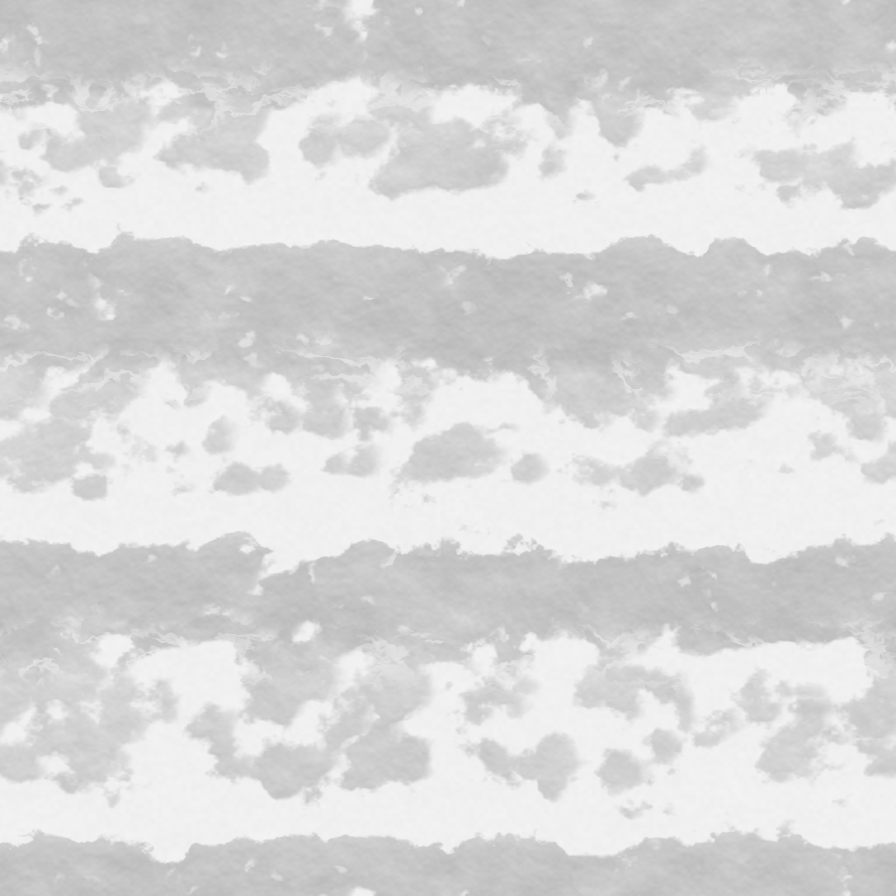
Give the GLSL for this texture, as a WebGL 1 fragment shader.

```glsl
precision highp float;

// Three pale horizontal bands of broken, cloud-like crust that tile both ways.
// Each band runs white, solid grey, crested edge, then mottled patches; layered
// wrapping noise breaks up the borders and cellular noise adds lumps and flecks.

uniform vec2 u_resolution;

const float BANDS = 3.0;
const float WHITE = 0.942;
const float PATCH_GREY = 0.815;
const float BODY_GREY = 0.77;

float hash(vec2 p) {
  vec3 q = fract(vec3(p.xyx) * 0.1031);
  q += dot(q, q.yzx + 33.33);
  return fract((q.x + q.y) * q.z);
}

// Smooth value noise; uv in 0..1 covers "cells" cells and wraps.
float valueNoise(vec2 uv, vec2 cells, float seed) {
  vec2 p = uv * cells;
  vec2 i = floor(p);
  vec2 f = fract(p);
  f = f * f * (3.0 - 2.0 * f);
  vec2 a = mod(i, cells) + seed;
  vec2 b = mod(i + 1.0, cells) + seed;
  return mix(mix(hash(a), hash(vec2(b.x, a.y)), f.x),
             mix(hash(vec2(a.x, b.y)), hash(b), f.x), f.y);
}

float layeredNoise(vec2 uv, vec2 cells, float seed) {
  float sum = 0.0;
  float total = 0.0;
  float weight = 1.0;
  for (int i = 0; i < 5; i++) {
    sum += weight * valueNoise(uv, cells, seed);
    total += weight;
    cells *= 2.0;
    seed += 17.0;
    weight *= 0.6;
  }
  return sum / total;
}

// Wrapping cellular noise: x is the nearest distance, y that cell's random id.
vec2 cellular(vec2 uv, vec2 cells, float seed) {
  vec2 p = uv * cells;
  vec2 base = floor(p);
  vec2 nearest = vec2(9.0, 0.0);
  for (int y = -1; y <= 1; y++) {
    for (int x = -1; x <= 1; x++) {
      vec2 cell = base + vec2(float(x), float(y));
      vec2 key = mod(cell, cells) + seed;
      vec2 point = cell + vec2(hash(key), hash(key + 71.0));
      float d = length(p - point);
      if (d < nearest.x) nearest = vec2(d, hash(key + 139.0));
    }
  }
  return nearest;
}

// Bump that rises over a.x..a.y and falls over b.x..b.y.
float plateau(float x, vec2 a, vec2 b) {
  return smoothstep(a.x, a.y, x) * (1.0 - smoothstep(b.x, b.y, x));
}

void main() {
  vec2 uv = gl_FragCoord.xy / u_resolution;

  // Ragged lumps, with a shifted sample for light falling from above
  float rough = layeredNoise(uv, vec2(16.0, 20.0), 3.0);
  float above = layeredNoise(uv + vec2(0.001, 0.004), vec2(16.0, 20.0), 3.0);
  float relief = rough - above;
  float swirl = layeredNoise(uv, vec2(22.0, 26.0), 47.0);
  vec2 warped = uv + (vec2(rough, swirl) - 0.5) * vec2(0.07, 0.05);
  float lump = 1.0 - 1.2 * cellular(warped, vec2(18.0, 22.0), 5.0).x;
  float clumps = 0.5 + 1.7 * (mix(rough, lump, 0.25) - 0.5);

  // Position down the band; the grey body has a different depth in each band
  float drift = valueNoise(uv, vec2(5.0, 6.0), 29.0) - 0.5;
  float pos = (0.75 - uv.y) * BANDS + 0.15 * (swirl - 0.5) + 0.035 * drift;
  float band = mod(floor(pos), BANDS);
  float p = fract(pos);
  float bodyEnd = 0.49 + 0.09 * sin(band * 2.0944 + 3.2);
  float body = plateau(p, vec2(0.02, 0.13), vec2(bodyEnd - 0.07, bodyEnd + 0.07));
  float patches = plateau(p, vec2(bodyEnd - 0.05, bodyEnd + 0.08), vec2(0.83, 0.97));
  float edge = plateau(p, vec2(bodyEnd - 0.12, bodyEnd), vec2(bodyEnd + 0.04, bodyEnd + 0.2));

  // Grey cover over white
  float cover = smoothstep(0.40, 0.63, clumps - 0.4 + 0.42 * patches + 0.82 * body);
  float grey = mix(PATCH_GREY, BODY_GREY, body);
  grey += 0.09 * (swirl - 0.5) + 0.025 * drift;
  float tone = mix(WHITE, grey, cover);
  tone += relief * mix(0.05, 0.22, cover);

  // Thin bright crests along the lower edge and sparse flecks in the body
  float ridge = 1.0 - abs(2.0 * layeredNoise(warped, vec2(9.0, 22.0), 83.0) - 1.0);
  float crest = smoothstep(0.86, 0.98, ridge) * edge;
  vec2 speck = cellular(warped, vec2(30.0, 38.0), 11.0);
  float fleck = smoothstep(0.32, 0.05, speck.x) * smoothstep(0.82, 0.95, speck.y) * body;
  tone = mix(tone, WHITE, 0.55 * crest + 0.6 * fleck * (1.0 - crest));

  // Fine paper grain
  tone += 0.014 * (valueNoise(uv, vec2(190.0), 7.0) - 0.5);
  gl_FragColor = vec4(vec3(min(tone, 0.965)), 1.0);
}
```
